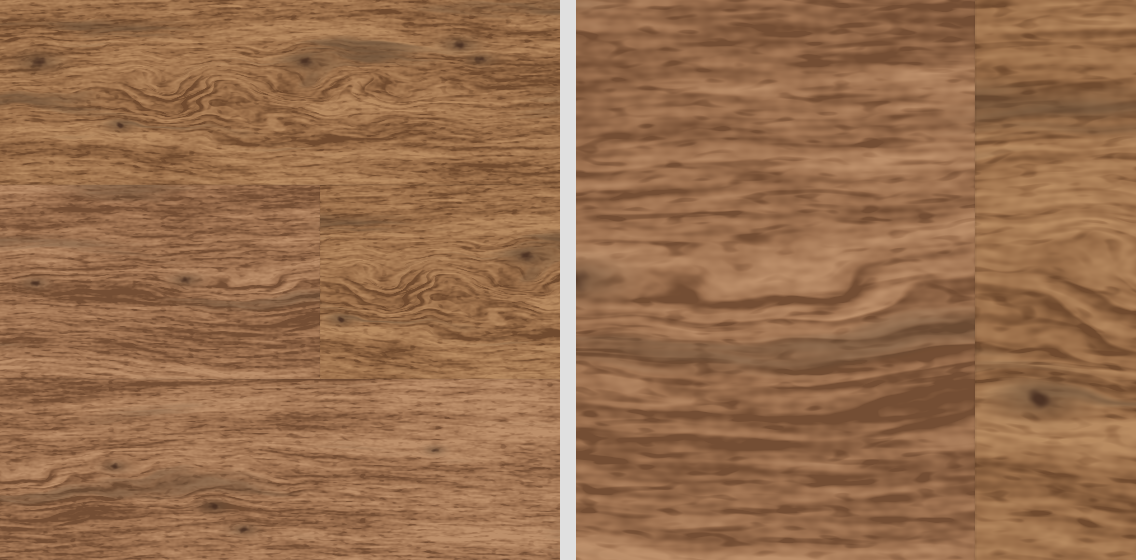
Left, the full canvas; right, a detail of the centre.
Give the GLSL for this texture, as a WebGL 1 fragment shader.

```glsl
precision highp float;
// Brown wood floor: three rows of wide planks cut from two grain designs, with knots and faint joints.
uniform vec2 u_resolution;

const float ROW_PITCH = 0.347;      // plank height
const float FIRST_SEAM = 0.323;     // height of the lowest seam
const float BUTT_JOINT = 0.571;     // end joint in the middle row
const float FIGURED_SHIFT = 0.3945; // slide of the repeated figured plank
const float CALM_SHIFT = 0.41;      // slide of the repeated calm plank
const float SEAM_WIDTH = 0.0008;
const float SEAM_DARKNESS = 0.10;
const float RING_FREQUENCY = 66.0;
const float KNOT_SPACING = 0.21;
const int KNOT_COUNT = 7;

const vec3 LIGHT_WOOD = vec3(0.735, 0.565, 0.415);
const vec3 MIDDLE_WOOD = vec3(0.620, 0.450, 0.315);
const vec3 DARK_WOOD = vec3(0.450, 0.305, 0.200);
const vec3 STREAK = vec3(0.37, 0.275, 0.195);
const vec3 KNOT = vec3(0.27, 0.17, 0.12);
const vec3 FIGURED_TINT = vec3(0.985, 0.97, 0.92);
const vec3 CALM_TINT = vec3(1.01, 1.0, 1.01);

vec2 hash2(vec2 p) {
  vec3 q = fract(p.xyx * vec3(0.1031, 0.1030, 0.0973));
  q += dot(q, q.yzx + 33.33);
  return fract((q.xx + q.yz) * q.zy);
}

float cornerSlope(vec2 cell, vec2 offset) {
  float angle = 6.2832 * hash2(cell).x;
  return dot(vec2(cos(angle), sin(angle)), offset);
}

// Gradient noise, roughly -0.7 to 0.7
float noise(vec2 p) {
  vec2 i = floor(p), f = p - i;
  vec2 u = f * f * f * (f * (f * 6.0 - 15.0) + 10.0);
  vec2 e = vec2(1.0, 0.0);
  return mix(mix(cornerSlope(i, f), cornerSlope(i + e, f - e), u.x),
             mix(cornerSlope(i + e.yx, f - e.yx), cornerSlope(i + e.xx, f - e.xx), u.x), u.y);
}

float fbm(vec2 p) {
  float sum = 0.0, gain = 1.0;
  for (int i = 0; i < 3; i++) {
    sum += gain * noise(p);
    p = p * 2.03 + 17.3;
    gain *= 0.42;
  }
  return sum;
}

float bell(vec2 d) { return exp(-dot(d, d)); }

// Colour of one plank; p.x runs along it and p.y is measured from its middle
vec3 plank(vec2 p, float figured) {
  vec2 seed = vec2(41.0, 73.0) * (1.0 + figured);

  // Growth height: straight at the rims, folded into cathedrals in the core
  vec2 coreCentre = mix(vec2(0.55, -0.01), vec2(0.45, -0.01), figured);
  vec2 coreSize = mix(vec2(0.50, 0.06), vec2(0.38, 0.085), figured);
  float core = bell((p - coreCentre) / coreSize);
  float height = p.y + 0.05 * noise(p * vec2(1.8, 3.0) + seed);
  height += mix(0.034, 0.075, figured) * core * fbm(p * vec2(6.0, 13.0) + seed);
  height += 0.005 * noise(p * vec2(11.0, 24.0) + seed);

  // Knots push the grain aside and leave dark hearts
  float knot = 0.0, halo = 0.0;
  for (int i = 0; i < KNOT_COUNT; i++) {
    vec2 r = hash2(vec2(float(i) * 7.0 + 3.0, 19.0 + 31.0 * figured));
    vec2 d = p - vec2((float(i) + r.x) * KNOT_SPACING, (r.y - 0.5) * 0.22);
    float radius = mix(0.005, 0.010, fract(r.x * 7.0 + r.y * 5.0)) * (1.0 + 0.3 * figured);
    height -= 0.8 * d.y * bell(d / (radius * vec2(4.0, 2.5)));
    float ragged = length(d * vec2(0.8, 1.2)) + 0.005 * noise(p * vec2(110.0, 150.0) + seed);
    knot = max(knot, 1.0 - smoothstep(0.0, radius * 1.2, ragged));
    halo = max(halo, bell(d / (radius * vec2(3.2, 1.4))));
  }

  // Bands from broad to fibre-thin follow the growth height
  float broad = noise(vec2(p.x * 1.2, height * 21.0) + seed);
  float narrow = noise(vec2(p.x * 2.6, height * 70.0) + seed.yx);
  float fibre = noise(vec2(p.x * 11.0, height * 140.0) + seed);
  float mottle = fbm(p * vec2(3.0, 7.0) + seed.yx);
  float tone = 0.60 + 0.60 * broad + 0.48 * narrow + 0.42 * fibre + 0.32 * mottle;

  // Hair-thin fibres and speckle
  float fineRow = mix(p.y, height, 0.5);
  tone += 0.38 * noise(vec2(p.x * 34.0, fineRow * 230.0) + seed);
  tone += 0.20 * noise(p * vec2(120.0, 215.0) + seed.yx);

  // Ring edges darken slowly and end sharply
  float ring = fract(height * RING_FREQUENCY + 0.6 * noise(p * vec2(9.0, 20.0)));
  float ringLine = smoothstep(0.35, 0.85, ring) * (1.0 - smoothstep(0.85, 1.0, ring));
  float ringFade = smoothstep(-0.3, 0.3, noise(p * vec2(5.0, 16.0) + seed));
  tone -= (0.20 + 0.42 * core) * ringLine * ringFade;

  // Short open pores in two lengths
  float longPore = noise(vec2(p.x * 24.0, fineRow * 170.0) + seed.yx);
  float shortPore = noise(vec2(p.x * 60.0, fineRow * 215.0) + seed.yx + 5.0);
  tone -= 0.30 * smoothstep(0.15, 0.45, longPore) + 0.28 * smoothstep(0.15, 0.45, shortPore);

  vec3 wood = mix(DARK_WOOD, MIDDLE_WOOD, clamp(tone * 2.0, 0.0, 1.0));
  wood = mix(wood, LIGHT_WOOD, clamp(tone * 2.0 - 1.0, 0.0, 1.0));
  wood *= mix(CALM_TINT, FIGURED_TINT, figured);

  // Smoky mineral streaks, broken up by the fibres
  float smoke = noise(vec2(p.x * 2.3, height * 19.0) + seed + 9.0);
  float streak = smoothstep(0.18, 0.60, smoke + 0.20 * fibre + 0.15 * narrow);
  wood = mix(wood, STREAK, streak * mix(0.50, 0.75, figured));
  wood = mix(wood, STREAK, 0.55 * halo);
  return mix(wood, KNOT, 0.85 * knot);
}

float seamLine(float dist, float pixel) {
  return 1.0 - smoothstep(SEAM_WIDTH - pixel, SEAM_WIDTH + pixel, abs(dist));
}

void main() {
  vec2 uv = gl_FragCoord.xy / u_resolution;
  float pixel = 1.0 / u_resolution.y;

  // Row 0 is the bottom one; the middle row holds both designs
  float rowPos = (uv.y - FIRST_SEAM) / ROW_PITCH + 1.0;
  float row = floor(rowPos);
  float middle = 1.0 - step(0.5, abs(row - 1.0));
  float figured = mix(step(1.5, row), step(BUTT_JOINT, uv.x), middle);
  float slide = mix(CALM_SHIFT * (1.0 - middle), -FIGURED_SHIFT * middle, figured);
  vec2 p = vec2(uv.x + slide, (rowPos - row - 0.5) * ROW_PITCH);
  vec3 color = plank(p, figured);

  // Faint joints between planks
  float rowSeam = seamLine((rowPos - floor(rowPos + 0.5)) * ROW_PITCH, pixel);
  float endSeam = seamLine(uv.x - BUTT_JOINT, pixel) * middle;
  color *= 1.0 - SEAM_DARKNESS * max(rowSeam, 0.5 * endSeam);
  gl_FragColor = vec4(color, 1.0);
}
```
